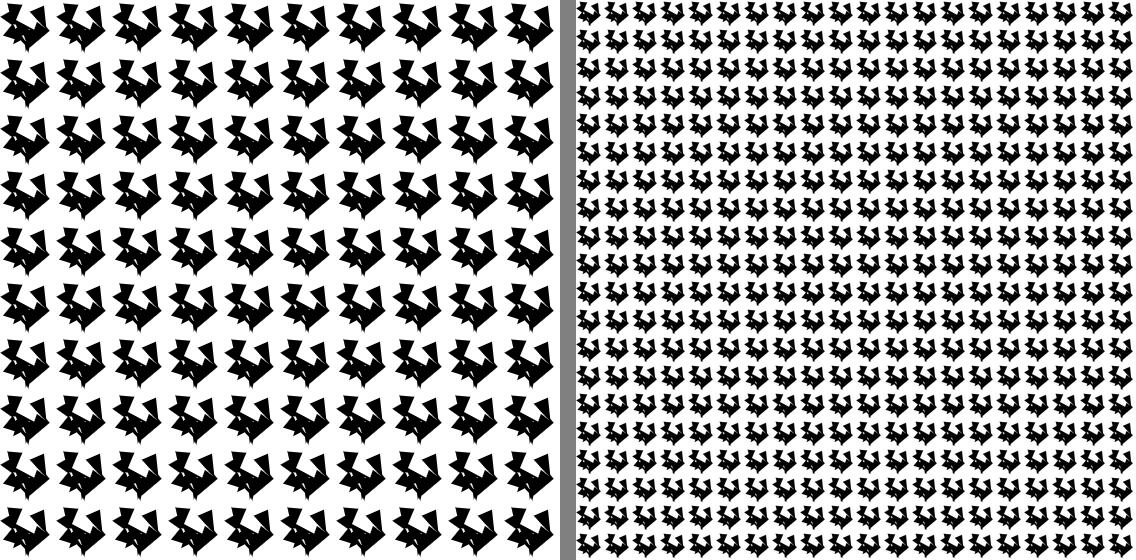
Left, the tile; right, the same tile 2 across and 2 down.
Reproduce this pattern procedurally as a Shadertoy shader.

```glsl
const float REPEATS = 10.0;
const vec3 PAPER = vec3(1.0);
const vec3 INK = vec3(0.0);

// Folds one polygon edge into a squared distance and an inside sign
void addEdge(vec2 p, vec2 a, vec2 b, inout float distSq, inout float side) {
    vec2 edge = b - a;
    vec2 w = p - a;
    vec2 nearest = w - edge * clamp(dot(w, edge) / dot(edge, edge), 0.0, 1.0);
    distSq = min(distSq, dot(nearest, nearest));
    bvec3 crossing = bvec3(p.y >= a.y, p.y < b.y, edge.x * w.y > edge.y * w.x);
    if (all(crossing) || all(not(crossing))) side = -side;
}

float sdQuad(vec2 p, vec2 a, vec2 b, vec2 c, vec2 d) {
    float distSq = 1e3;
    float side = 1.0;
    addEdge(p, a, b, distSq, side);
    addEdge(p, b, c, distSq, side);
    addEdge(p, c, d, distSq, side);
    addEdge(p, d, a, distSq, side);
    return side * sqrt(distSq);
}

// Jagged outline, in cell units with y pointing down
float sdShard(vec2 p) {
    const int CORNERS = 22;
    vec2 corner[CORNERS] = vec2[CORNERS](
        vec2(0.132, 0.062), vec2(0.400, 0.085), vec2(0.285, 0.357),
        vec2(0.610, 0.530), vec2(0.660, 0.390), vec2(0.790, 0.490),
        vec2(0.530, 0.210), vec2(0.785, 0.100), vec2(0.825, 0.475),
        vec2(0.888, 0.550), vec2(0.525, 0.855), vec2(0.505, 0.945),
        vec2(0.480, 0.885), vec2(0.460, 0.920), vec2(0.445, 0.800),
        vec2(0.370, 0.720), vec2(0.235, 0.790), vec2(0.260, 0.700),
        vec2(0.055, 0.635), vec2(0.210, 0.445), vec2(0.005, 0.300),
        vec2(0.165, 0.210));
    float distSq = 1e3;
    float side = 1.0;
    for (int i = 0; i < CORNERS; i++) {
        addEdge(p, corner[i], corner[(i + 1) % CORNERS], distSq, side);
    }
    return side * sqrt(distSq);
}

// Small openings inside the outline
float sdHoles(vec2 p) {
    float upper = sdQuad(p, vec2(0.240, 0.435), vec2(0.285, 0.440),
                            vec2(0.302, 0.495), vec2(0.275, 0.510));
    float lower = sdQuad(p, vec2(0.390, 0.637), vec2(0.425, 0.630),
                            vec2(0.458, 0.725), vec2(0.445, 0.722));
    float speck = length(p - vec2(0.520, 0.530)) - 0.007;
    return min(min(upper, lower), speck);
}

float coverage(float dist, float pixel) {
    return clamp(0.5 - dist / pixel, 0.0, 1.0);
}

void mainImage(out vec4 fragColor, in vec2 fragCoord) {
    // Square grid of identical cells
    vec2 cell = fract(fragCoord / iResolution.xy * REPEATS);
    vec2 p = vec2(cell.x, 1.0 - cell.y);
    float pixel = REPEATS / min(iResolution.x, iResolution.y);

    // Ink with the openings cut out
    float dist = max(sdShard(p), -sdHoles(p));
    fragColor = vec4(mix(PAPER, INK, coverage(dist, pixel)), 1.0);
}
```
